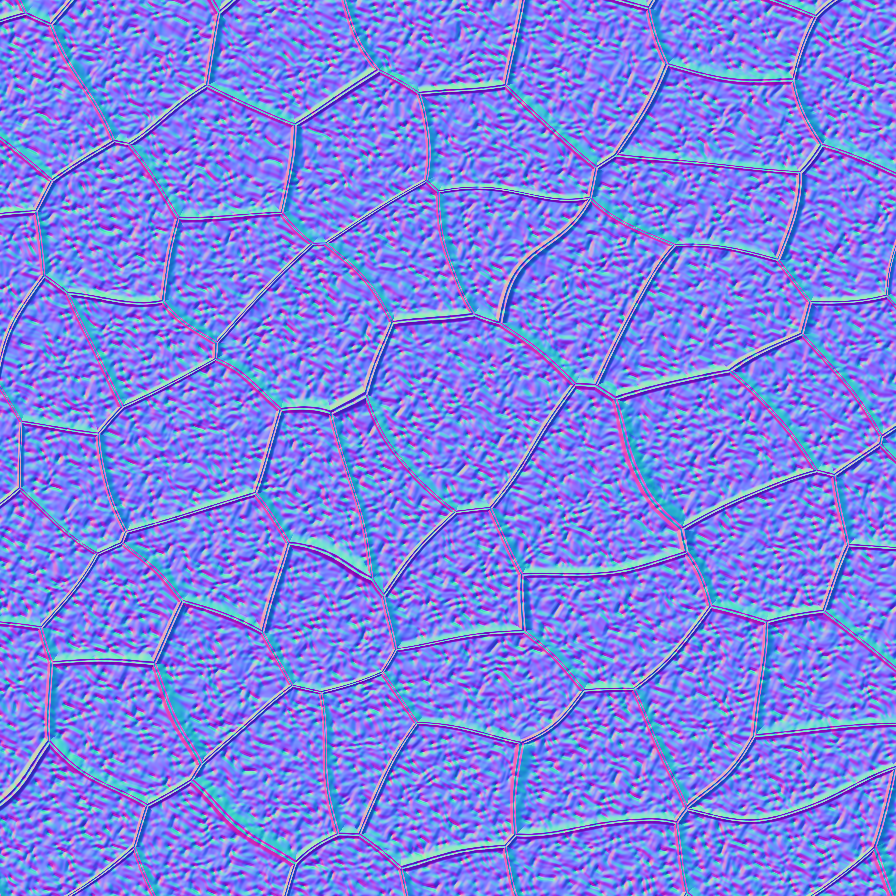
Write a WebGL 1 fragment shader that draws this texture map.

```glsl
precision highp float;
// Normal map of finely grained leather split into curved cells by ridged grooves.

uniform vec2 u_resolution;

const float CELLS = 7.2;

vec2 hash2(vec2 p) {
  return fract(sin(vec2(dot(p, vec2(127.1, 311.7)), dot(p, vec2(269.5, 183.3)))) * 43758.5453);
}

// Smooth two-channel value noise
vec2 noise2(vec2 p) {
  vec2 i = floor(p), f = fract(p);
  f = f * f * f * (f * (f * 6.0 - 15.0) + 10.0);
  return mix(mix(hash2(i), hash2(i + vec2(1.0, 0.0)), f.x),
             mix(hash2(i + vec2(0.0, 1.0)), hash2(i + vec2(1.0, 1.0)), f.x), f.y);
}

vec2 cellPoint(vec2 id) {
  return id + 0.08 + 0.84 * hash2(id + 17.0);
}

// xy: direction to the nearest cell border, z: distance to it
vec3 cellBorder(vec2 p) {
  vec2 home = floor(p), nearest = vec2(0.0), id = home;
  float best = 8.0;
  for (int y = -1; y <= 1; y++) {
    for (int x = -1; x <= 1; x++) {
      vec2 cell = home + vec2(float(x), float(y));
      vec2 r = cellPoint(cell) - p;
      if (dot(r, r) < best) {
        best = dot(r, r);
        nearest = r;
        id = cell;
      }
    }
  }
  vec3 border = vec3(1.0, 0.0, 8.0);
  for (int y = -2; y <= 2; y++) {
    for (int x = -2; x <= 2; x++) {
      vec2 r = cellPoint(id + vec2(float(x), float(y))) - p;
      vec2 gap = r - nearest;
      if (dot(gap, gap) > 0.0001) {
        vec2 dir = normalize(gap);
        float d = dot(0.5 * (r + nearest), dir);
        if (d < border.z) border = vec3(dir, d);
      }
    }
  }
  return border;
}

// Fine irregular bumps leaning down to the right, with some sharper peaks
float grainHeight(vec2 p) {
  vec2 q = mat2(0.91, 0.42, -0.42, 0.91) * p + 0.008 * noise2(p * 45.0);
  float fine = noise2(q * vec2(165.0, 205.0)).x;
  float coarse = noise2(q * vec2(90.0, 120.0) + 31.0).y;
  return fine + 0.3 * coarse + 0.5 * smoothstep(0.78, 1.0, fine);
}

void main() {
  vec2 uv = gl_FragCoord.xy / min(u_resolution.x, u_resolution.y);

  // Grain slope from central differences
  vec2 e = vec2(0.0014, 0.0);
  vec2 slope = 2.0 * vec2(grainHeight(uv - e.xy) - grainHeight(uv + e.xy),
                          grainHeight(uv - e.yx) - grainHeight(uv + e.yx));

  // Cells on a turned grid with gently bent borders
  mat2 turn = mat2(0.87, -0.5, 0.5, 0.87);
  vec2 p = turn * uv * CELLS + 3.0;
  p += 0.4 * (noise2(p * 0.9) - 0.5) + 0.3 * (noise2(p * 0.5 + 9.0) - 0.5);
  vec3 border = cellBorder(p);
  vec2 toBorder = border.xy * turn;
  float d = border.z / CELLS;

  // Groove wall: steep and narrow, but a wide soft band where it faces lower left
  float facing = -dot(toBorder, vec2(0.7071));
  float band = smoothstep(0.1, 0.9, facing);
  float wall = smoothstep(0.001, 0.0022, d)
             * (1.0 - smoothstep(0.0028, mix(0.0052, 0.013, band), d));
  // Thin ridge along the middle of the groove
  float ridge = smoothstep(0.0, 0.0006, d) * (1.0 - smoothstep(0.001, 0.002, d));
  slope = slope * (1.0 - 0.5 * max(wall, ridge))
        + toBorder * (mix(2.5, 1.3, band) * wall - 1.8 * ridge);

  // Encode with the green axis pointing down
  vec3 normal = normalize(vec3(slope, 1.0));
  gl_FragColor = vec4(0.5 + 0.5 * normal * vec3(1.0, -1.0, 1.0), 1.0);
}
```
